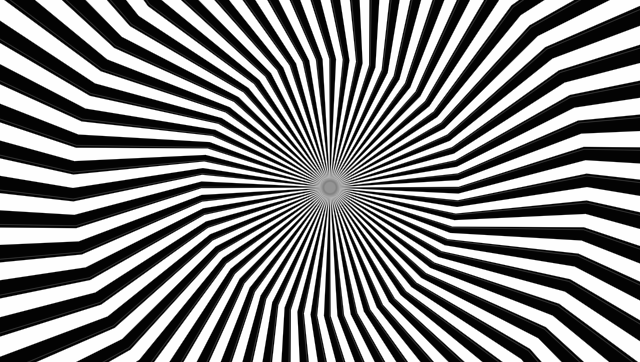
A Shadertoy shader for this background:

```glsl
// Black and white rays that kink at two circles around a grey hub.
const float TAU = 6.2831853;
const float RAY_COUNT = 60.0;
const float RAY_PHASE = 0.8;             // first dark ray, in ray periods
const vec2 CENTER = vec2(0.5156, 0.482); // fraction of the canvas
const float RING_STEP = 0.355;           // spacing of the kink circles
const float OUTWARD_TWIST = radians(8.8);
const float RETURN_TWIST = radians(-3.2);

// Angle gained along a straight chord from radius a to radius b,
// whose ends differ by the given twist, when it reaches radius r.
float chordTwist(float r, float a, float b, float twist) {
    vec2 start = vec2(a, 0.0);
    vec2 span = b * vec2(cos(twist), sin(twist)) - start;
    float k = dot(span, span);
    float h = dot(start, span);
    float t = (sqrt(max(h * h - k * (a * a - r * r), 0.0)) - h) / k;
    vec2 p = start + span * clamp(t, 0.0, 1.0);
    return atan(p.y, p.x);
}

// Total bend of the rays at radius r.
float rayBend(float r) {
    float second = 2.0 * RING_STEP;
    if (r < RING_STEP) return 0.0;
    if (r < second) return chordTwist(r, RING_STEP, second, OUTWARD_TWIST);
    return OUTWARD_TWIST + chordTwist(r, second, 3.0 * RING_STEP, RETURN_TWIST);
}

// Soft disc: 1 inside the radius, 0 outside.
float disc(float r, float radius, float softness) {
    return 1.0 - smoothstep(radius - softness, radius + softness, r);
}

void mainImage(out vec4 fragColor, in vec2 fragCoord) {
    vec2 p = (fragCoord - CENTER * iResolution.xy) / iResolution.y;
    float r = length(p);
    float pixel = 1.2 / iResolution.y;

    // Position across one ray: 0 at the middle of a dark stripe
    float angle = atan(p.y, p.x) - rayBend(r);
    float across = fract(angle * RAY_COUNT / TAU - RAY_PHASE + 0.5) - 0.5;
    float period = TAU * r / RAY_COUNT;
    float shade = clamp((abs(across) - 0.25) * period / pixel + 0.5, 0.0, 1.0);

    // Faint hairline inside each dark stripe
    float hairline = 1.0 - smoothstep(0.0, pixel, abs(across - 0.16) * period);
    shade += 0.16 * hairline * smoothstep(0.1, 0.4, r) * (1.0 - shade);

    // Grey hub with a darker core and a thin ring
    shade = mix(shade, 0.70, 0.85 * disc(r, 0.048, 0.022));
    shade = mix(shade, 0.58, disc(r, 0.025, 0.004));
    shade -= 0.07 * (1.0 - smoothstep(0.0, 0.005, abs(r - 0.018)));

    fragColor = vec4(vec3(mix(0.01, 0.995, shade)), 1.0);
}
```
